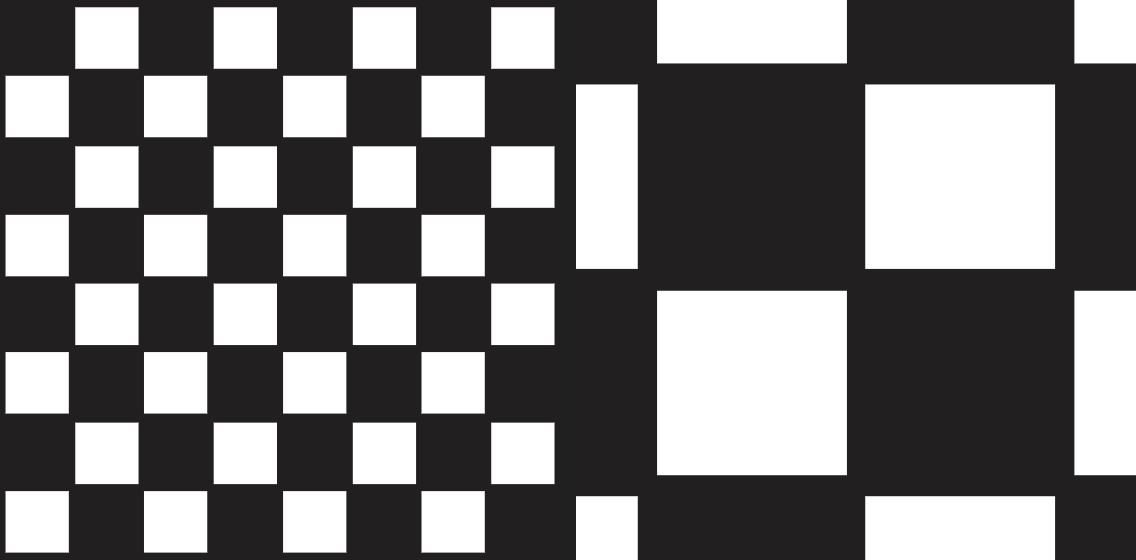
Left, the full canvas; right, a detail of the centre.
Write a Shadertoy shader that draws this pattern.

```glsl
const vec3 INK = vec3(0.133, 0.122, 0.125);
const vec3 PAPER = vec3(1.0);

// Signed distance to an axis-aligned box centred at zero
float boxDistance(vec2 p, vec2 halfSize) {
    vec2 d = abs(p) - halfSize;
    return length(max(d, 0.0)) + min(max(d.x, d.y), 0.0);
}

// Coverage of a shape edge softened over the given width
float coverage(float dist, float softness) {
    return clamp(0.5 - dist / softness, 0.0, 1.0);
}

// Distance to a grid of tiles; alternate rows and columns drift slightly
float tileGrid(vec2 p, vec2 origin, vec2 period, vec2 halfSize, vec2 drift, float count) {
    vec2 cell = clamp(round((p - origin) / period), 0.0, count - 1.0);
    vec2 centre = origin + cell * period + mod(cell, 2.0) * drift;
    return boxDistance(p - centre, halfSize);
}

void mainImage(out vec4 fragColor, in vec2 fragCoord) {
    float pixel = 1.0 / min(iResolution.x, iResolution.y);
    vec2 p = fragCoord / iResolution.xy;

    vec2 period = vec2(0.2478, 0.2467);
    vec2 halfSize = vec2(0.0565, 0.0549);
    vec2 drift = vec2(-0.0006, 0.0016);

    // Two interleaved grids form the checkerboard
    float lower = tileGrid(p, vec2(0.0664, 0.0681), period, halfSize, drift, 4.0);
    float upper = tileGrid(p, vec2(0.1909, 0.1904), period, halfSize, drift, 4.0);

    float tile = coverage(min(lower, upper), pixel);
    fragColor = vec4(mix(INK, PAPER, tile), 1.0);
}
```
